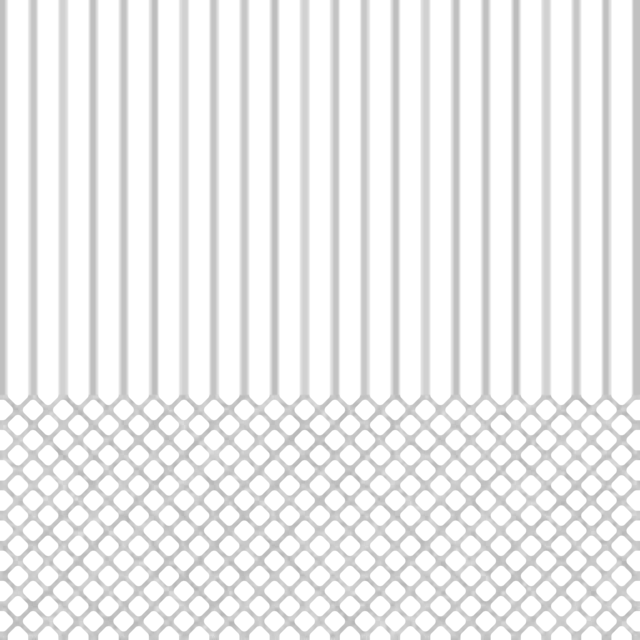
Give the GLSL for this pattern, as a Shadertoy shader.

```glsl
float hash(vec2 p) {
    vec3 q = fract(p.xyx * vec3(0.1031, 0.1030, 0.0973));
    q += dot(q, q.yzx + 33.33);
    return fract((q.x + q.y) * q.z);
}

float valueNoise(vec2 p) {
    vec2 cell = floor(p), f = fract(p);
    f *= f * (3.0 - 2.0 * f);
    return mix(mix(hash(cell), hash(cell + vec2(1, 0)), f.x),
               mix(hash(cell + vec2(0, 1)), hash(cell + vec2(1, 1)), f.x), f.y);
}

// Distance into the wire, zero at the rim of each rounded opening
float wireDepth(vec2 grid) {
    vec2 q = abs(fract(grid) - 0.5) - 0.19;
    return length(max(q, 0.0)) - 0.2;
}

// Each bar has its own grey, with a dark core slightly off centre
float barTone(float x) {
    float index = floor(x + 0.5);
    float shift = 0.06 * (hash(vec2(index, 7.0)) - 0.5);
    float core = 1.0 - smoothstep(0.04, 0.14, abs(x - index - shift));
    float dark = 0.735 + 0.045 * hash(vec2(index, 3.0));
    if (mod(index, 4.0) == 2.0) dark = 0.82;
    return mix(0.87, dark, core);
}

// Rising strands are smoother and darker than falling ones
float meshTone(vec2 uv, vec2 grid) {
    vec2 strand = floor(grid + 0.5);
    vec2 off = abs(grid - strand);
    float rising = 0.75 + 0.06 * hash(vec2(strand.y, 11.0));
    float falling = 0.77 + 0.05 * hash(vec2(strand.x, 23.0));
    float tone = mix(falling, rising, smoothstep(-0.1, 0.1, off.x - off.y));
    float mottle = valueNoise(uv * 150.0) - 0.5;
    return tone + mottle * mix(0.13, 0.07, step(off.y, off.x));
}

void mainImage(out vec4 fragColor, in vec2 fragCoord) {
    vec2 uv = fragCoord / iResolution.xy;
    float period = 0.04716;
    float meshTop = 0.383;

    // Holding the lattice at its outer nodes draws the bars and edge stubs
    vec2 origin = vec2(0.0045, meshTop);
    vec2 node = (uv - origin) / period;
    node = clamp(node, vec2(0.0, -8.0), vec2(21.0, 0.0));
    vec2 grid = vec2(node.x + node.y, node.x - node.y);

    float pixel = 30.0 / iResolution.y;
    float inBars = smoothstep(-0.002, 0.002, uv.y - meshTop);
    float blur = max(0.05, pixel) + 0.03 * inBars;
    float cover = smoothstep(-0.6 * blur, blur, wireDepth(grid));
    float tone = mix(meshTone(uv, grid), barTone(node.x), inBars);

    fragColor = vec4(vec3(mix(1.0, tone, cover)), 1.0);
}
```
